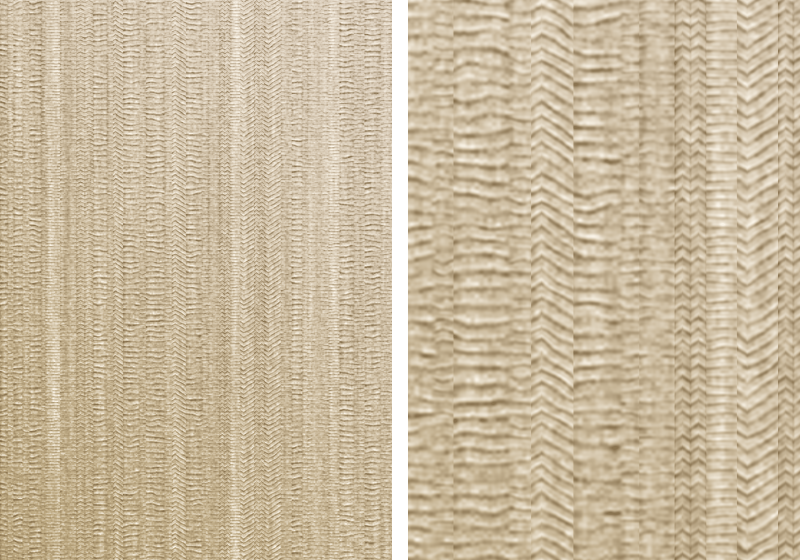
Left, the full canvas; right, a detail of the centre.
Write a WebGL 2 fragment shader that draws this texture.

```glsl
#version 300 es
precision highp float;
// Pale gold woven wallcovering: vertical bands of uneven width, each filled with
// one of five weaves (crepe ribs, twill, satin, braid, plain). The weaves give a
// signed relief that lightens or darkens a soft diagonal sheen.
uniform vec2 u_resolution;
out vec4 fragColor;

const float TAU = 6.2831853;
const int CREPE = 0, TWILL = 1, SATIN = 2, BRAID = 3, PLAIN = 4;

// Colours
const vec3 LOW_GOLD = vec3(0.735, 0.655, 0.495);
const vec3 HIGH_CREAM = vec3(0.845, 0.790, 0.715);
const vec3 SHADOW = vec3(0.51, 0.42, 0.28);
const vec3 HIGHLIGHT = vec3(1.0, 0.98, 0.94);

// Threads per canvas height, and strengths
const float CREPE_RIBS = 106.0;
const float TWILL_RIBS = 120.0;
const float SATIN_RIBS = 180.0;
const float STITCHES = 142.0;
const float CONTRAST = 0.46;
const float GRAIN = 1.0;
const float STREAKS = 0.55;
const float BIAS = 0.10;
const float SEAM_WIDTH = 0.0024;
const float SEAM_DEPTH = 0.55;

// Bands from left to right: edges as shares of the width, weave, tone
const int BANDS = 24;
const float EDGE[25] = float[](0.0, 0.034, 0.075, 0.116, 0.153, 0.195, 0.238, 0.288,
    0.314, 0.372, 0.438, 0.474, 0.530, 0.560, 0.587, 0.613, 0.648, 0.674, 0.716,
    0.744, 0.784, 0.838, 0.866, 0.930, 1.0);
const int WEAVE[24] = int[](0, 0, 0, 2, 4, 3, 0, 1, 0, 0, 1, 0, 4, 3, 2, 1, 3, 1,
    4, 0, 4, 2, 0, 0);
const float TONE[24] = float[](-0.05, 0.0, -0.08, 0.24, -0.06, -0.08, 0.0, 0.08,
    -0.06, 0.04, 0.12, -0.06, 0.0, -0.04, 0.22, 0.14, -0.02, 0.08, 0.0, -0.05,
    0.03, 0.12, -0.02, 0.03);

float hash(vec2 p) {
    return fract(sin(dot(p, vec2(127.1, 311.7))) * 43758.5453);
}

float noise(vec2 p) {
    vec2 i = floor(p), f = fract(p);
    f = f * f * (3.0 - 2.0 * f);
    return mix(mix(hash(i), hash(i + vec2(1, 0)), f.x),
               mix(hash(i + vec2(0, 1)), hash(i + vec2(1, 1)), f.x), f.y);
}

// Rounded thread, lit from above
float thread(float phase) {
    float a = TAU * phase;
    return 0.8 * sin(a) + 0.3 * sin(2.0 * a + 0.6);
}

// Fine stitches, broken by noise
float stitches(vec2 p, float seed) {
    float wobble = 0.5 * noise(p * vec2(120.0, 90.0) + seed);
    return thread(p.y * STITCHES + wobble) * (0.25 + noise(p * vec2(110.0, 130.0) + seed));
}

// Short puckered ribs beside a narrower column of stitches
float crepe(vec2 p, float t, float seed) {
    float bend = 0.55 * noise(p * vec2(75.0, 45.0) + seed)
               + 0.35 * noise(p * vec2(25.0, 18.0) - seed);
    float swell = 0.1 + 1.7 * noise(p * vec2(65.0, 95.0) + seed * 2.0);
    float ribs = thread(p.y * CREPE_RIBS + bend) * swell * mix(1.0, 0.75, t);
    float split = 0.55 + 0.2 * hash(vec2(seed, 9.0));
    float side = smoothstep(split - 0.06, split + 0.06, t);
    float ridge = 0.3 * exp(-pow((t - split) * 14.0, 2.0));
    return mix(ribs, 0.75 * stitches(p, seed), side) - ridge;
}

// Slanted ribs with a short return stroke at one side
float twill(vec2 p, float t, float width, float lean) {
    float slant = lean * abs(t - 0.25) * width * 0.62;
    float wobble = 0.35 * noise(p * vec2(90.0, 80.0));
    float wear = 0.55 + 0.8 * noise(p * vec2(110.0, 120.0));
    return 0.95 * thread((p.y + slant) * TWILL_RIBS + wobble) * wear;
}

// Fine level threads with long shining patches
float satin(vec2 p, float t, float seed) {
    float shine = noise(vec2(t * 3.0, p.y * 9.0) + seed);
    float body = sin(3.14159 * t);
    float line = thread(p.y * SATIN_RIBS + 0.4 * noise(p * vec2(90.0, 80.0)));
    return 0.7 * line * (0.5 + shine) + body * (0.75 * shine - 0.1);
}

// Two narrow plaits of small chevrons
float braid(vec2 p, float t) {
    float zigzag = abs(fract(t * 2.0) - 0.5);
    float groove = smoothstep(0.36, 0.5, zigzag);
    float wear = 0.4 + 0.8 * noise(p * vec2(150.0, 140.0));
    return 0.85 * thread(p.y * STITCHES + zigzag * 0.9) * wear - 0.4 * groove;
}

// Flat ground with a faint ladder of stitches
float plain(vec2 p, float t, float seed) {
    return stitches(p, seed) * (0.35 + 0.5 * abs(2.0 * t - 1.0));
}

float bandRelief(int i, vec2 p, float x, float aspect) {
    float span = EDGE[i + 1] - EDGE[i];
    float t = clamp((x - EDGE[i]) / span, 0.0, 1.0);
    float seed = float(i) * 7.31;
    int kind = WEAVE[i];
    float lean = hash(vec2(seed, 3.0)) < 0.5 ? -1.0 : 1.0;
    float relief = kind == CREPE ? crepe(p, t, seed)
                 : kind == TWILL ? twill(p, t, span * aspect, lean)
                 : kind == SATIN ? satin(p, t, seed)
                 : kind == BRAID ? braid(p, t) : plain(p, t, seed);
    // Stitched seam along the left edge
    float seam = 1.0 - smoothstep(0.0, SEAM_WIDTH * 2.0, t * span * aspect);
    float stitch = 0.6 + 0.4 * sin(TAU * p.y * STITCHES);
    return relief + TONE[i] - SEAM_DEPTH * seam * stitch;
}

void main() {
    vec2 uv = gl_FragCoord.xy / u_resolution;
    float aspect = u_resolution.x / u_resolution.y;
    vec2 p = vec2(uv.x * aspect, uv.y);
    float soft = 0.7 / u_resolution.x;

    // Blend neighbouring bands across their shared edge
    float relief = BIAS;
    for (int i = 0; i < BANDS; i++) {
        float enter = i == 0 ? 1.0 : smoothstep(-soft, soft, uv.x - EDGE[i]);
        float leave = i == BANDS - 1 ? 0.0 : smoothstep(-soft, soft, uv.x - EDGE[i + 1]);
        float weight = enter - leave;
        if (weight > 0.0) relief += weight * bandRelief(i, p, uv.x, aspect);
    }

    // Yarn grain and long vertical streaks
    relief += GRAIN * (noise(p * vec2(390.0, 420.0)) + noise(p * vec2(230.0, 310.0)) - 1.0);
    relief += STREAKS * (noise(p * vec2(110.0, 2.5)) + 0.7 * noise(p * vec2(260.0, 6.0)) - 0.85);

    // Sheen rises towards the upper right
    float sheen = smoothstep(-0.1, 1.15, 0.72 * uv.y + 0.38 * uv.x);
    vec3 cloth = mix(LOW_GOLD, HIGH_CREAM, sheen);
    float shade = clamp(relief * CONTRAST, -0.9, 0.9);
    vec3 color = mix(cloth, shade > 0.0 ? HIGHLIGHT : SHADOW, abs(shade));
    fragColor = vec4(color, 1.0);
}
```
